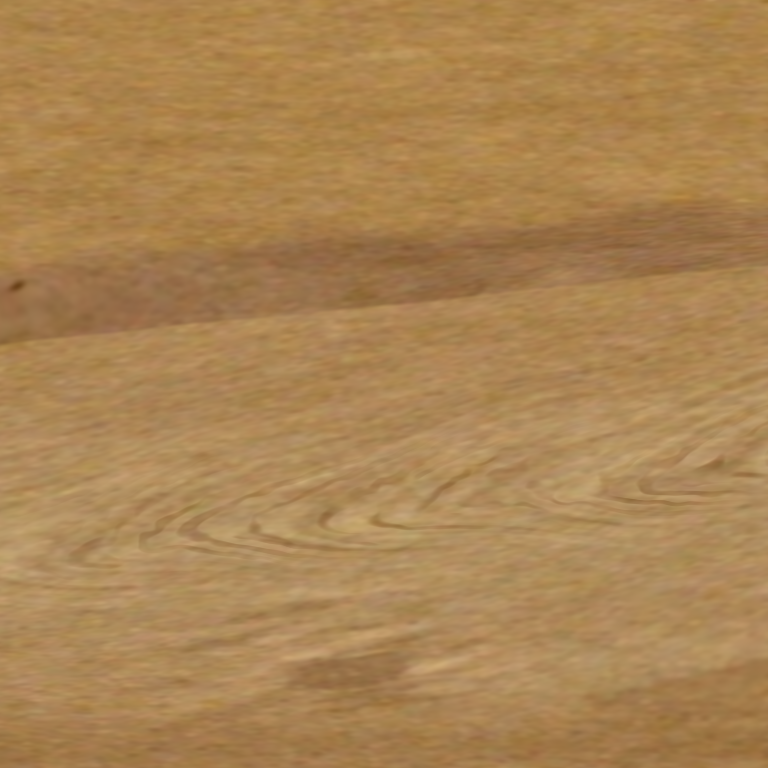
This texture is drawn by a WebGL 1 fragment shader. Its source:

```glsl
precision highp float;
uniform vec2 u_resolution;

#define GOLD vec3(0.674, 0.514, 0.296)
#define TAN vec3(0.680, 0.530, 0.350)
#define PALE vec3(0.697, 0.566, 0.380)
#define BROWN vec3(0.586, 0.430, 0.272)
#define OCHRE vec3(0.630, 0.472, 0.285)
#define RING_SPACING 0.074
#define RING_DEPTH 0.125
#define FAN_DEPTH 0.062
#define GRAIN_DEPTH 0.027
#define TINT_DEPTH 0.022

vec3 hash3(vec2 p) {
  vec3 q = fract(p.xyx * vec3(0.1031, 0.1030, 0.0973));
  q += dot(q, q.yzx + 33.33);
  return fract((q.xxy + q.yzz) * q.zyx);
}

// Cellular noise: one soft light or dark fleck per cell, roughly -1 to 1
float flecks(vec2 p) {
  vec2 cell = floor(p);
  float sum = 0.0;
  for (int j = -1; j <= 1; j++) {
    for (int i = -1; i <= 1; i++) {
      vec2 id = cell + vec2(float(i), float(j));
      vec3 h = hash3(id + 57.0);
      vec2 d = p - id - h.xy;
      float falloff = max(0.0, 1.0 - dot(d, d));
      sum += (2.0 * h.z - 1.0) * falloff * falloff;
    }
  }
  return sum;
}

// Flecks drawn out along the fibres, from long streaks to fine pores
float fibres(vec2 p) {
  return 0.60 * flecks(p * vec2(4.0, 42.0))
       + 0.55 * flecks(p * vec2(13.0, 90.0) + 11.0)
       + 0.75 * flecks(p * vec2(34.0, 140.0) + 23.0)
       + 1.00 * flecks(p * vec2(80.0, 215.0) + 37.0);
}

float blob(vec2 p, vec2 center, vec2 radius, float slope) {
  vec2 d = p - center;
  d.y -= slope * d.x;
  d /= radius;
  return exp(-dot(d, d));
}

// Broken pointed arches opening to the right, with a fan of fine lines above
float arches(vec2 p) {
  float d = p.y - 0.262 - 0.125 * p.x + 0.006 * sin(p.x * 17.0);
  float a = sqrt(d * d + 0.00004);
  float upper = 1.0 * a + 17.0 * a * a;
  float lower = 4.0 * a + 28.0 * a * a;
  float t = p.x - mix(lower, upper, smoothstep(-0.012, 0.012, d));
  float warp = 0.15 * sin(t * 23.0 + 1.0) + 0.20 * flecks(p * vec2(13.0, 26.0) + 5.0)
             + 0.20 * flecks(p * vec2(50.0, 80.0) + 15.0);
  float dashes = flecks(vec2(t * 38.0, d * 42.0) + 60.0);
  float ring = sin(6.2832 * (t / RING_SPACING + warp)) + 1.2 * dashes;
  float reach = exp(-d * d / (d > 0.0 ? 0.0050 : 0.0011));
  float patches = 0.70 + 0.7 * flecks(p * vec2(16.0, 36.0) + 40.0);
  float start = smoothstep(-0.02, 0.10, p.x);
  float rings = (smoothstep(0.0, 1.3, ring) - 0.25) * clamp(patches, 0.2, 1.1) * start;
  float fan = flecks(vec2(t * 30.0, d * 15.0) + 80.0);
  float fanReach = exp(-d * d / (d > 0.0 ? 0.022 : 0.003));
  return RING_DEPTH * rings * reach + FAN_DEPTH * fan * fanReach;
}

void main() {
  vec2 p = gl_FragCoord.xy / u_resolution;
  float wobble = 0.003 * sin(p.x * 9.0) + 0.0015 * sin(p.x * 31.0);
  float seam = 0.551 + 0.104 * p.x + 0.4 * wobble;
  float bandTop = 0.648 + 0.085 * p.x + wobble + 0.009 * flecks(p * vec2(16.0, 40.0));
  float aboveSeam = smoothstep(-0.003, 0.003, p.y - seam);

  // Lower board: tan to pale, then ochre along the bottom
  float pale = exp(-pow((p.y - 0.27 - 0.08 * p.x) / 0.13, 2.0));
  vec3 board = mix(TAN, PALE, 0.85 * pale);
  board = mix(board, GOLD, 0.4 * smoothstep(0.40, 0.56, p.y));
  float bottom = 1.0 - smoothstep(0.02, 0.13, p.y + 0.014 * flecks(p * vec2(4.0, 36.0)));
  board = mix(board, OCHRE, 0.85 * bottom);
  board = mix(board, PALE, 0.95 * blob(p, vec2(0.80, 0.130), vec2(0.16, 0.040), 0.18));
  board -= arches(p) * vec3(0.85, 1.0, 0.95);

  // Ochre corner behind a soft slanted line
  float corner = p.y - 0.082 - 0.19 * (p.x - 0.70) + 0.003 * flecks(p * vec2(30.0, 30.0));
  float cornerMask = smoothstep(0.004, -0.012, corner) * smoothstep(0.64, 0.82, p.x);
  board = mix(board, OCHRE, 0.8 * cornerMask);
  board -= 0.055 * exp(-corner * corner / 0.00004) * smoothstep(0.80, 1.0, p.x);

  // Brown smudge and the slanted strokes around it
  vec2 slanted = vec2(p.x, p.y - 0.17 * p.x);
  float strokes = flecks(slanted * vec2(8.0, 85.0) + 3.0);
  strokes += 0.6 * flecks(slanted * vec2(20.0, 130.0) + 9.0);
  board -= 0.085 * strokes * blob(p, vec2(0.46, 0.140), vec2(0.24, 0.075), 0.08);
  float ragged = 0.35 * flecks(slanted * vec2(24.0, 90.0)) + 0.2 * strokes;
  float smudge = blob(p, vec2(0.462, 0.126), vec2(0.090, 0.021), 0.18);
  board = mix(board, BROWN, 0.95 * smoothstep(0.25, 0.55, smudge * (1.0 + ragged)));

  // Upper board: golden, with the brown band resting on the seam
  float band = 1.0 - smoothstep(-0.016, 0.020, p.y - bandTop);
  vec3 brown = BROWN + 0.018 * flecks(p * vec2(6.0, 18.0) + 8.0);
  vec3 upperBoard = mix(GOLD, brown, band);
  float wornEdge = blob(p, vec2(0.73, 0.638), vec2(0.065, 0.012), 0.10);
  upperBoard = mix(upperBoard, TAN, 0.7 * wornEdge);
  upperBoard -= 0.20 * blob(p, vec2(0.022, 0.627), vec2(0.011, 0.006), 0.3);
  vec3 color = mix(board, upperBoard, aboveSeam);

  // Fine fibres and faint colour mottling
  float tilt = mix(0.13, 0.025, smoothstep(-0.01, 0.10, p.y - seam));
  tilt *= smoothstep(0.0, 0.25, p.y);
  vec2 along = vec2(p.x, p.y - tilt * (p.x - 0.5));
  color += GRAIN_DEPTH * fibres(along) * vec3(1.0, 1.0, 0.9);
  float tint = flecks(along * vec2(36.0, 75.0) + 70.0);
  float blush = flecks(along * vec2(46.0, 95.0) + 90.0);
  color += TINT_DEPTH * vec3(0.5 * blush, -0.4 * blush, 1.2 * tint);
  gl_FragColor = vec4(clamp(color, 0.0, 1.0), 1.0);
}
```
